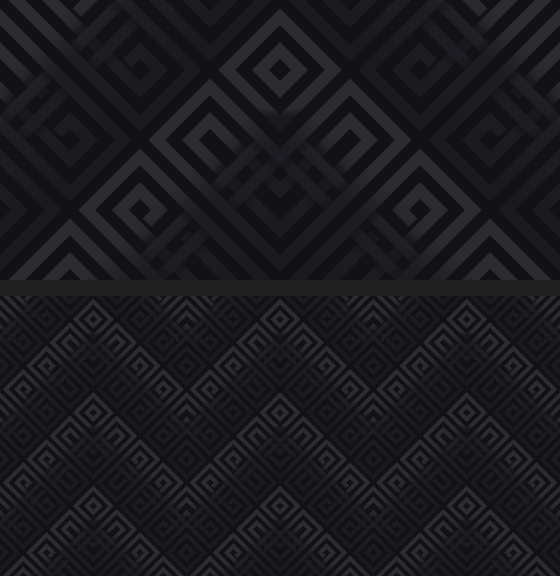
Top: one tile. Bottom: repeated 3 by 3.
This pattern is drawn by a Shadertoy shader. Its source:

```glsl
// Dark woven chevron lattice: diagonal cells of nested square bands, mirrored
// about the vertical axis. Alternate rows of cells are lit or dim, and their
// bands pass under one another, with soft shadows, along one shared side.
#define HALF_CELLS vec2(8.0, 4.0)
#define INNER_RING 0.14
#define OUTER_RING 0.38
#define HALF_WIDTH 0.06
#define SHADOW_REACH 0.13
#define SHADOW_FLOOR 0.2
#define GROUND vec3(0.066, 0.065, 0.088)
#define DIM_BAND vec3(0.083, 0.081, 0.103)
#define LIT_BAND vec3(0.174, 0.168, 0.190)

// Antialiased stripe centred on zero
float stripe(float d, float soft) {
    return 1.0 - smoothstep(-soft, soft, abs(d) - HALF_WIDTH);
}

// Antialiased half plane, one where d is positive
float side(float d, float soft) {
    return smoothstep(-soft, soft, d);
}

// Darkening of a band that passes under another
float shadow(float d) {
    return mix(SHADOW_FLOOR, 1.0,
               smoothstep(HALF_WIDTH, HALF_WIDTH + SHADOW_REACH, abs(d)));
}

void mainImage(out vec4 fragColor, in vec2 fragCoord) {
    vec2 uv = fragCoord / iResolution.xy;
    float soft = 1.6 / iResolution.y;

    // Mirror, then turn to diagonal axes: x across the chevron, y along its arm
    float across = abs(uv.x - 0.5) * HALF_CELLS.x;
    float down = (1.0 - uv.y) * HALF_CELLS.y - 1.0;
    vec2 diagonal = 0.5 * vec2(down - across, down + across);
    vec2 cell = floor(diagonal + 0.5);
    vec2 local = diagonal - cell;

    float column = cell.y - cell.x;
    bool lit = mod(cell.x, 2.0) < 0.5;
    bool apex = lit && column < 0.5;
    bool hooked = column > 1.5 && column < 3.5;

    // t points to the woven side of the cell, v runs along that side
    float t = lit ? local.x : -local.x;
    float v = local.y;

    // Nested bands, left open on the woven side
    float d = max(apex ? abs(t) : -t, abs(v));
    float inner = stripe(d - INNER_RING, soft);
    float outer = stripe(d - OUTER_RING, soft);

    // Hook that folds one inner leg back into the cell
    if (hooked) {
        float leg = side(t - INNER_RING - HALF_WIDTH, soft) * side(-v, soft);
        float fold = stripe(t - INNER_RING, soft)
                   * side(v + INNER_RING + HALF_WIDTH, soft)
                   * side(0.04 - v, soft);
        inner = max(inner * (1.0 - leg), fold);
    }

    // Light falls off across the chevron
    float light = lit ? 1.0 - 0.65 * smoothstep(0.0, 0.5, local.x)
                      : 0.35 - 0.17 * smoothstep(-0.5, 0.5, local.x);
    if (apex) light = 1.0 - 0.8 * smoothstep(0.52, 0.68, local.x + local.y);

    // Crossing band: over the inner legs, under the outer ones
    float cover = max(inner, outer);
    float shade = 1.0;
    if (!apex) {
        float crossing = stripe(t - OUTER_RING, soft)
                       * side(OUTER_RING - abs(v), soft) * (1.0 - outer);
        float legShade = mix(shadow(t - OUTER_RING), 1.0, outer);
        shade = mix(legShade, shadow(abs(v) - OUTER_RING), crossing);
        cover = max(cover, crossing);
    }

    vec3 band = mix(DIM_BAND, LIT_BAND, light * shade);
    fragColor = vec4(mix(GROUND, band, cover), 1.0);
}
```
